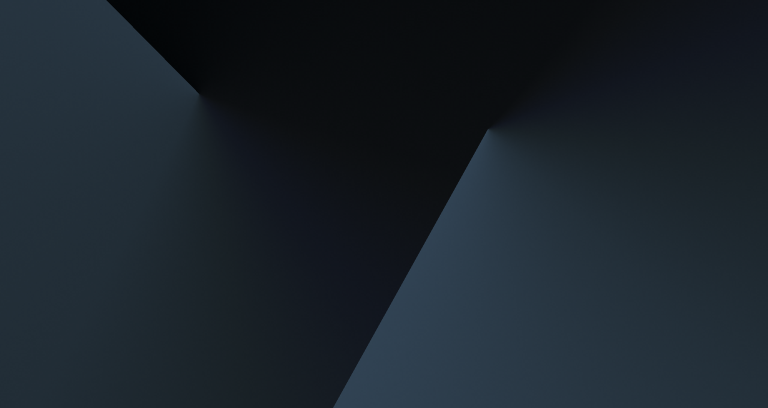
This background is drawn by a Shadertoy shader. Its source:

```glsl
// Dark slate backdrop: two conic sweeps that each fold along a sharp diagonal seam.

const float TAU = 6.2831853;

float ramp(float a, float b, float x) {
    return clamp((x - a) / (b - a), 0.0, 1.0);
}

float hash(vec2 p) {
    return fract(sin(dot(p, vec2(127.1, 311.7))) * 43758.5453);
}

// Clockwise turn from the seam direction to p, from 0 to 1
float turnFrom(vec2 seam, vec2 p) {
    float angle = atan(seam.x * p.y - seam.y * p.x, dot(seam, p));
    return fract(-angle / TAU);
}

// Left sweep: near black above its seam, slate below it
float leftSweep(vec2 p) {
    float t = turnFrom(vec2(-93.0, 94.0), p - vec2(0.488, 0.770));
    return 0.022 + 0.033 * ramp(0.0, 0.42, t)
         + 0.035 * ramp(0.42, 0.53, t)
         + 0.085 * ramp(0.53, 0.70, t)
         + 0.035 * ramp(0.70, 1.0, t);
}

// Right sweep: brightest along the lower side of its seam
float rightSweep(vec2 p) {
    float t = turnFrom(vec2(-155.0, -279.0), p - vec2(1.196, 0.684));
    return 0.050 * ramp(0.40, 0.53, t)
         + 0.030 * ramp(0.53, 0.605, t)
         + 0.105 * ramp(0.605, 0.794, t)
         + 0.075 * ramp(0.794, 1.0, t);
}

// Tint by level: black, charcoal, navy, slate, steel blue
vec3 slate(float level) {
    vec3 color = mix(vec3(0.008, 0.018, 0.025), vec3(0.052, 0.062, 0.072), ramp(0.02, 0.06, level));
    color = mix(color, vec3(0.068, 0.085, 0.120), ramp(0.06, 0.085, level));
    color = mix(color, vec3(0.098, 0.130, 0.150), ramp(0.085, 0.125, level));
    color = mix(color, vec3(0.140, 0.190, 0.230), ramp(0.125, 0.19, level));
    return mix(color, vec3(0.190, 0.260, 0.325), ramp(0.19, 0.26, level));
}

void mainImage(out vec4 fragColor, in vec2 fragCoord) {
    vec3 color = vec3(0.0);

    // Nine samples per pixel smooth the seams
    for (int i = 0; i < 9; i++) {
        vec2 offset = vec2(i % 3 - 1, i / 3 - 1) / 3.0;
        vec2 p = (fragCoord + offset) / iResolution.xy * vec2(1.882, 1.0);
        color += slate(max(leftSweep(p), rightSweep(p))) / 9.0;
    }

    // Faint grain hides banding
    vec2 cell = floor(fragCoord / iResolution.y * 272.0);
    color += (hash(cell) - 0.5) * 0.004;
    fragColor = vec4(color, 1.0);
}
```
